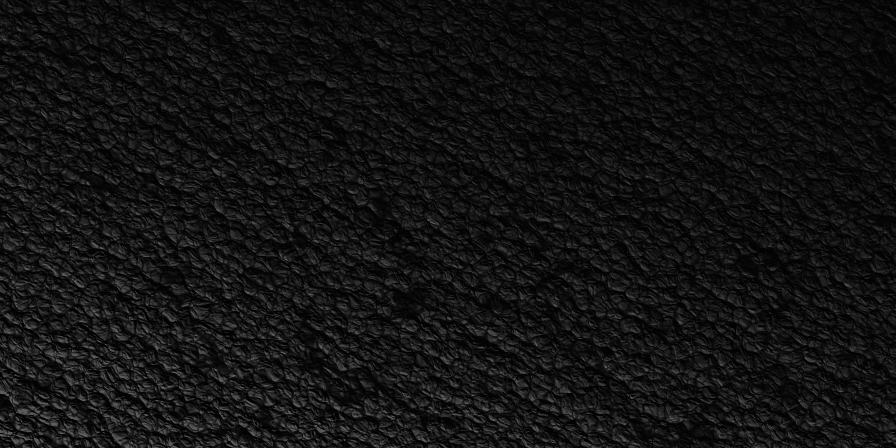
Reproduce this texture procedurally as a WebGL 1 fragment shader.

```glsl
precision highp float;
uniform vec2 u_resolution;

const vec2 GRAIN_DIR = vec2(0.88, -0.475);
const vec2 LIGHT_DIR = vec2(-0.45, -0.89);
const float SLOPE_STEP = 0.0024;
const float PEBBLE_FREQ = 27.0;
const float GRIT_FREQ = 49.0;

vec2 hash2(vec2 cell) {
  vec3 h = fract(cell.xyx * vec3(0.1031, 0.1030, 0.0973));
  h += dot(h, h.yzx + 33.33);
  return fract((h.xx + h.yz) * h.zy);
}

vec2 gradientAt(vec2 cell) {
  float angle = 6.2832 * hash2(cell).x;
  return vec2(cos(angle), sin(angle));
}

// Gradient noise, about -0.7 to 0.7
float noise(vec2 p) {
  vec2 i = floor(p);
  vec2 f = fract(p);
  vec2 w = f * f * f * (f * (f * 6.0 - 15.0) + 10.0);
  float a = dot(gradientAt(i), f);
  float b = dot(gradientAt(i + vec2(1.0, 0.0)), f - vec2(1.0, 0.0));
  float c = dot(gradientAt(i + vec2(0.0, 1.0)), f - vec2(0.0, 1.0));
  float d = dot(gradientAt(i + vec2(1.0, 1.0)), f - vec2(1.0, 1.0));
  return mix(mix(a, b, w.x), mix(c, d, w.x), w.y);
}

// Distances to the nearest and second nearest pebble centres
vec2 pebbles(vec2 p) {
  vec2 cell = floor(p);
  vec2 nearest = vec2(4.0);
  for (int y = -1; y <= 1; y++) {
    for (int x = -1; x <= 1; x++) {
      vec2 c = cell + vec2(float(x), float(y));
      float d = length(c + 0.1 + 0.8 * hash2(c) - p);
      nearest = d < nearest.x ? vec2(d, nearest.x) : vec2(nearest.x, min(nearest.y, d));
    }
  }
  return nearest;
}

// Rounded stone top, low at the cracks
float dome(vec2 nearest) {
  return -nearest.x * nearest.x;
}

// Dark crack where two pebbles meet
float crack(vec2 nearest, float width) {
  return 1.0 - smoothstep(0.0, width, nearest.y - nearest.x);
}

// Turns along the diagonal grain and roughens outlines
vec2 grainSpace(vec2 p) {
  vec2 q = vec2(dot(p, GRAIN_DIR), dot(p, vec2(-GRAIN_DIR.y, GRAIN_DIR.x)));
  vec2 broad = vec2(noise(p * 7.0 + 17.0), noise(p * 7.0 + 53.0));
  vec2 fine = vec2(noise(p * 37.0 + 29.0), noise(p * 37.0 + 83.0));
  return q * vec2(0.88, 1.12) + 0.01 * broad + 0.009 * fine;
}

// Fine wrinkles over the pebbles
float wrinkles(vec2 q, float frequency) {
  return sqrt(pow(noise(q * frequency), 2.0) + 0.001) / frequency;
}

float surfaceHeight(vec2 q, vec2 large, vec2 small) {
  float height = 0.12 * noise(q * vec2(6.0, 12.0)) / 12.0;
  height += 0.5 * dome(large) / PEBBLE_FREQ + 0.5 * dome(small) / GRIT_FREQ;
  return height + 0.5 * wrinkles(q, 74.0) + 0.5 * wrinkles(q + 3.7, 118.0);
}

// Short broken crevices along the grain
float crevices(vec2 q) {
  float fold = abs(noise(q * vec2(7.0, 13.0) + 31.0) + 0.2 * noise(q * 31.0));
  float presence = smoothstep(0.02, 0.3, noise(q * 8.0 + 71.0));
  return presence * (1.0 - smoothstep(0.03, 0.12, fold));
}

// Light falls off from the lower left to the upper right
float lightFalloff(vec2 p) {
  return 0.086 * exp(-0.3 * (p.x - 1.0) - 0.95 * (p.y - 0.5));
}

void main() {
  vec2 p = gl_FragCoord.xy / u_resolution.y;
  vec2 q = grainSpace(p);
  vec2 lit = grainSpace(p + LIGHT_DIR * SLOPE_STEP);
  vec2 large = pebbles(q * PEBBLE_FREQ);
  vec2 small = pebbles(q * GRIT_FREQ + 40.0);
  float here = surfaceHeight(q, large, small);
  float there = surfaceHeight(lit, pebbles(lit * PEBBLE_FREQ), pebbles(lit * GRIT_FREQ + 40.0));
  float slope = (here - there) / SLOPE_STEP;

  float occlusion = 1.0 - 0.65 * crack(large, 0.24);
  occlusion *= 1.0 - 0.5 * crack(small, 0.26);
  occlusion *= 1.0 - 0.75 * crevices(q);
  float shade = max(0.0, 0.9 + 1.2 * slope) * occlusion;
  float tone = 0.012 + lightFalloff(p) * shade;
  gl_FragColor = vec4(vec3(min(tone, 0.36)), 1.0);
}
```
